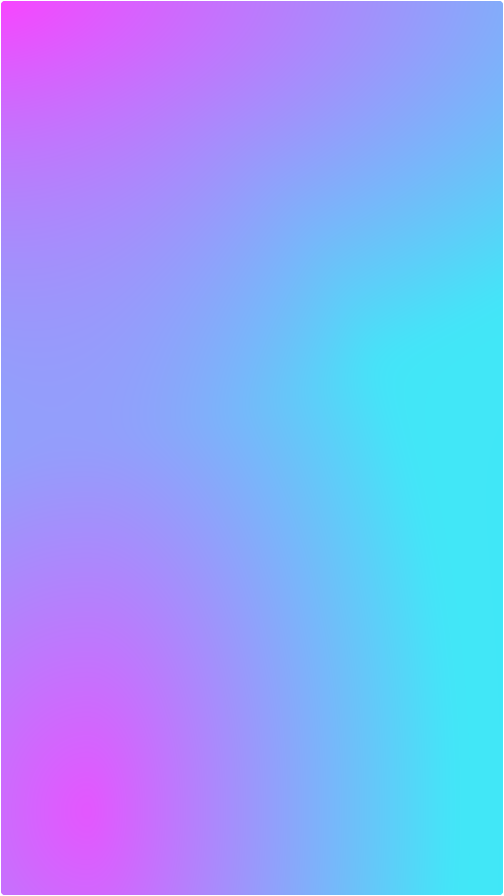
Give the GLSL for this background, as a Shadertoy shader.

```glsl
// Cyan backdrop with two soft magenta glows: one fading from the top-left corner,
// one tall oval near the lower left. Each glow is a linear falloff with a soft foot;
// the two are screened together and drive a single cyan-to-magenta ramp.

// Smooth version of max(v, 0)
float softFloor(float v) {
    return 0.5 * (v + sqrt(v * v + 0.002));
}

// Falls from the top-left corner along a slightly flattened ellipse
float cornerGlow(vec2 uv) {
    vec2 d = vec2(uv.x, 1.0 - uv.y) / vec2(1.574, 0.508);
    d = pow(max(d, 0.0), vec2(1.6));
    return softFloor(1.0 - pow(d.x + d.y, 1.0 / 1.6));
}

// Tall oval, wider on its left side than on its right
float ovalGlow(vec2 uv) {
    vec2 d = uv - vec2(0.174, 0.095);
    d /= vec2(d.x < 0.0 ? 1.16 : 0.73, 0.807);
    return 0.9 * softFloor(1.0 - sqrt(dot(d, d) + 0.0004));
}

// Signed distance to a box with rounded corners
float roundedBox(vec2 p, vec2 halfSize, float radius) {
    vec2 q = abs(p) - halfSize + radius;
    return length(max(q, 0.0)) + min(max(q.x, q.y), 0.0) - radius;
}

void mainImage(out vec4 fragColor, in vec2 fragCoord) {
    vec2 uv = fragCoord / iResolution.xy;

    // Screen the glows and colour the ramp
    float glow = 1.0 - (1.0 - cornerGlow(uv)) * (1.0 - ovalGlow(uv));
    vec3 cyan = vec3(0.25, 0.91, 0.97);
    vec3 magenta = vec3(0.97, 0.27, 1.0);
    vec3 color = mix(cyan, magenta, clamp(glow, 0.0, 1.0));

    // Hairline pale rim with small rounded corners
    vec2 halfCanvas = 0.5 * iResolution.xy / iResolution.x;
    vec2 p = (uv - 0.5) * 2.0 * halfCanvas;
    float edge = roundedBox(p, halfCanvas - 0.002, 0.007);
    float pixel = 1.0 / iResolution.x;
    color = mix(color, vec3(1.0), smoothstep(-0.5 * pixel, 0.5 * pixel, edge));

    fragColor = vec4(color, 1.0);
}
```
